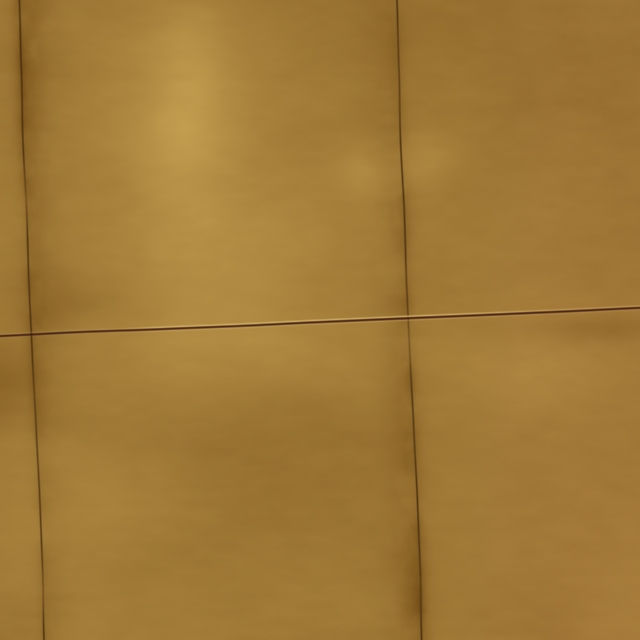
Reproduce this texture procedurally as a Shadertoy shader.

```glsl
// Aged brass sheets: two leaning upright seams and one tilted cross seam
// divide the canvas into panels. Soft elliptical glows and value noise
// shade the metal; the seams carry patchy dirt and a worn bright lip.

#define DARK vec3(0.51, 0.36, 0.13)
#define LIGHT vec3(0.72, 0.57, 0.28)
#define SEAM_COLOR vec3(0.29, 0.19, 0.07)
#define CUT_COLOR vec3(0.24, 0.10, 0.09)
#define LIP_COLOR vec3(0.83, 0.70, 0.41)
#define BASE_TONE 0.52
#define PANEL_WIDTH 0.59
#define FIRST_SEAM 0.070
#define SEAM_LEAN 0.042
#define CUT_HEIGHT 0.475
#define CUT_SLOPE 0.043

float hash(vec2 p) {
    vec3 q = fract(vec3(p.xyx) * 0.1031);
    q += dot(q, q.yzx + 33.33);
    return fract((q.x + q.y) * q.z);
}

float noise(vec2 p) {
    vec2 cell = floor(p), f = fract(p);
    f = f * f * (3.0 - 2.0 * f);
    return mix(mix(hash(cell), hash(cell + vec2(1, 0)), f.x),
               mix(hash(cell + vec2(0, 1)), hash(cell + vec2(1, 1)), f.x), f.y);
}

float fbm(vec2 p) {
    float sum = 0.0, gain = 0.5;
    for (int i = 0; i < 5; i++) {
        sum += gain * noise(p);
        p = mat2(1.6, 1.2, -1.2, 1.6) * p + 7.3;
        gain *= 0.5;
    }
    return sum;
}

// Soft elliptical patch of light or shade
float glow(vec2 p, vec2 center, vec2 radius) {
    vec2 q = (p - center) / radius;
    return exp(-dot(q, q));
}

// Antialiased stroke around distance zero
float stroke(float d, float halfWidth, float pixel) {
    return 1.0 - smoothstep(halfWidth - pixel, halfWidth + pixel, abs(d));
}

// Broad reflections and shadows on the panels
float panelTone(vec2 p) {
    float tone = BASE_TONE;
    vec2 q = p + 0.05 * (vec2(fbm(p * 5.0), fbm(p * 5.0 + 19.0)) - 0.5);
    // Reflections
    tone += 0.40 * glow(q, vec2(0.285, 0.85), vec2(0.07, 0.15));
    tone += 0.30 * glow(q, vec2(0.30, 0.70), vec2(0.17, 0.33));
    tone += 0.30 * glow(q, vec2(0.57, 0.735), vec2(0.05, 0.045));
    tone += 0.30 * glow(q, vec2(0.672, 0.748), vec2(0.045, 0.05));
    tone += 0.17 * glow(q, vec2(0.42, 0.56), vec2(0.28, 0.09));
    tone += 0.14 * glow(q, vec2(0.36, 0.45), vec2(0.28, 0.06));
    tone += 0.17 * glow(q, vec2(0.13, 0.18), vec2(0.10, 0.16));
    tone += 0.13 * glow(q, vec2(0.86, 0.42), vec2(0.20, 0.06));
    // Shadows
    tone -= 0.18 * glow(q, vec2(0.43, 0.26), vec2(0.20, 0.13));
    tone -= 0.13 * glow(q, vec2(0.90, 0.90), vec2(0.35, 0.22));
    tone -= 0.16 * glow(q, vec2(0.48, 1.0), vec2(0.22, 0.10));
    tone -= 0.38 * glow(q, vec2(0.0, 0.40), vec2(0.06, 0.065));
    tone -= 0.26 * glow(q, vec2(0.11, 0.53), vec2(0.09, 0.045));
    tone -= 0.22 * glow(q, vec2(0.94, 0.49), vec2(0.12, 0.02));
    return tone;
}

void mainImage(out vec4 fragColor, in vec2 fragCoord) {
    vec2 p = fragCoord / iResolution.xy;
    float pixel = 1.0 / iResolution.y;

    // Metal: cloudy tarnish with a faint horizontal brushing
    float tone = panelTone(p);
    tone += 0.26 * (fbm(p * vec2(6.0, 9.0)) - 0.48);
    tone += 0.12 * (fbm(p * vec2(28.0, 75.0)) - 0.48);

    // Upright seams, repeated across
    float wobble = 0.005 * (noise(vec2(p.y * 9.0, 3.0)) - 0.5);
    float across = p.x - FIRST_SEAM + SEAM_LEAN * p.y + wobble;
    float index = clamp(round(across / PANEL_WIDTH), 0.0, 1.0);
    float seam = across - index * PANEL_WIDTH;

    // Dirt gathers on one side of each seam and thins along it
    float side = 1.0 - 2.0 * index;
    float spread = seam * side > 0.0 ? 0.026 : 0.009;
    float patches = smoothstep(0.15, 0.75, fbm(vec2(p.x * 28.0, p.y * 17.0)));
    float dirt = exp(-abs(seam) / spread) * mix(0.35, 1.0, patches);
    tone -= dirt * mix(0.30, 0.85, mix(p.y, 1.0 - p.y, index));
    vec3 color = mix(DARK, LIGHT, tone);
    color += vec3(0.018, 0.0, 0.012) * smoothstep(0.6, 0.9, p.x) * (1.0 - 0.5 * p.y);

    float wear = 0.35 + 0.6 * noise(vec2(p.y * 13.0, index * 5.0 + 1.0));
    color = mix(color, SEAM_COLOR, wear * stroke(seam, 0.0013, pixel));

    // Cross seam: dark cut with a bright lip, dull at the left end
    float cut = p.y - CUT_HEIGHT - CUT_SLOPE * p.x;
    cut += 0.002 * (noise(vec2(p.x * 8.0, 11.0)) - 0.5);
    float shine = smoothstep(0.18, 0.26, p.x) * (1.0 - 0.6 * smoothstep(0.65, 0.9, p.x));
    float lip = stroke(cut - 0.0030, 0.0013, pixel) + 0.4 * stroke(cut + 0.0032, 0.001, pixel);
    color = mix(color, LIP_COLOR, lip * (0.15 + 0.65 * shine));
    color = mix(color, CUT_COLOR, 0.88 * stroke(cut, 0.0015, pixel));

    fragColor = vec4(clamp(color, 0.0, 1.0), 1.0);
}
```
